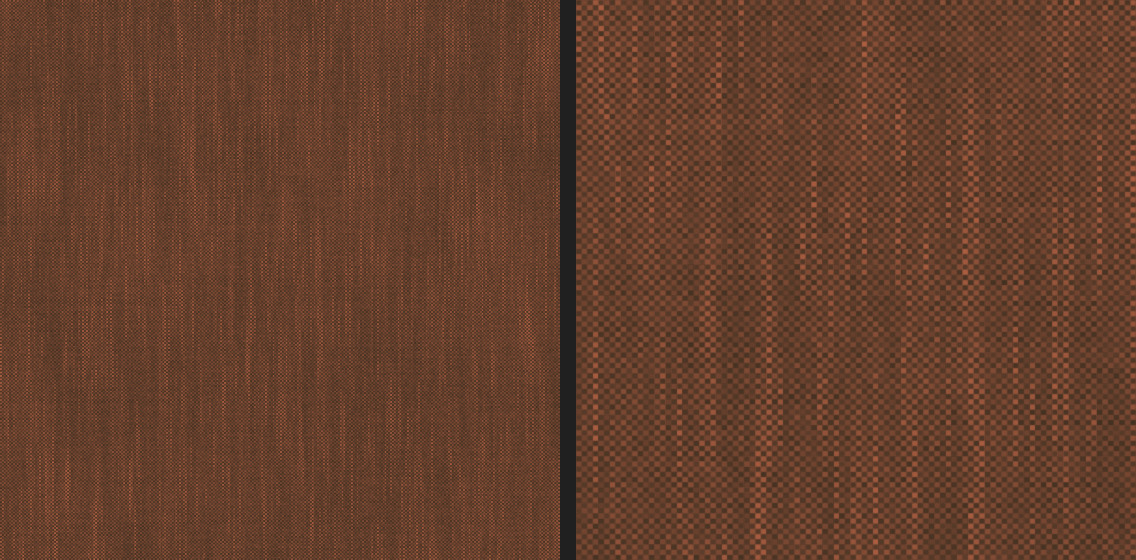
Left, the full canvas; right, a detail of the centre.
Write a three.js fragment shader that draws this texture.

```glsl
// Fine plain-weave cloth: russet warp threads over dark olive-brown weft.
// A soft checker decides which thread lies on top; noise stretched along
// each thread gives the vertical slub streaks and the faint cross bands.

varying vec2 vUv;

const vec2 THREADS = vec2(300.0, 324.0);
const float PI = 3.14159265;

const vec3 WEFT_DARK = vec3(0.250, 0.184, 0.124);
const vec3 WEFT_LIGHT = vec3(0.385, 0.248, 0.176);
const vec3 WARP_DULL = vec3(0.400, 0.246, 0.174);
const vec3 WARP_BRIGHT = vec3(0.690, 0.375, 0.258);

float hash(vec2 p) {
  vec3 q = fract(vec3(p.xyx) * 0.1031);
  q += dot(q, q.yzx + 33.33);
  return fract((q.x + q.y) * q.z);
}

float valueNoise(vec2 p) {
  vec2 cell = floor(p);
  vec2 f = fract(p);
  f = f * f * (3.0 - 2.0 * f);
  float low = mix(hash(cell), hash(cell + vec2(1.0, 0.0)), f.x);
  float high = mix(hash(cell + vec2(0.0, 1.0)), hash(cell + 1.0), f.x);
  return mix(low, high, f.y);
}

// Soft checker: 1 where the warp is on top, 0 where the weft is.
float warpOnTop(vec2 threadPos) {
  vec2 wave = sin(PI * threadPos);
  return smoothstep(-0.62, 0.62, wave.x * wave.y);
}

// Uneven tone of one thread, changing slowly along its length.
float slub(float thread, float along, float rate, float seed) {
  float start = hash(vec2(thread, seed)) * 20.0;
  float coarse = valueNoise(vec2(thread + seed, along * rate + start));
  float fine = valueNoise(vec2(thread + seed + 400.0, along * rate * 3.0 + start));
  return mix(coarse, fine, 0.35);
}

// Broad, gentle patches of wear, taller than wide.
float clothPatches(vec2 uv) {
  float broad = valueNoise(uv * vec2(9.0, 7.0) + 11.0);
  float bands = valueNoise(uv * vec2(70.0, 8.0) + 37.0);
  return 0.45 * broad + 0.55 * bands;
}

void main() {
  vec2 threadPos = vUv * THREADS;
  vec2 thread = floor(threadPos);
  float patches = clothPatches(vUv) - 0.5;
  float grain = hash(thread + 71.0) - 0.5;

  // Warp: mostly dull, with scattered bright vertical streaks.
  float warpSlub = slub(thread.x, vUv.y, 8.0, 13.0);
  float streak = smoothstep(0.52, 0.92, warpSlub);
  float warpTone = 0.06 + 0.40 * warpSlub + 0.36 * streak;
  warpTone += 0.34 * patches + 0.28 * grain;
  vec3 warp = mix(WARP_DULL, WARP_BRIGHT, clamp(warpTone, 0.0, 1.0));

  // Weft: darker, with weak horizontal variation.
  float weftTone = 0.27 + 0.45 * slub(thread.y, vUv.x, 7.0, 29.0);
  weftTone += 0.30 * patches + 0.40 * grain;
  vec3 weft = mix(WEFT_DARK, WEFT_LIGHT, clamp(weftTone, 0.0, 1.0));

  gl_FragColor = vec4(mix(weft, warp, warpOnTop(threadPos)), 1.0);
}
```
